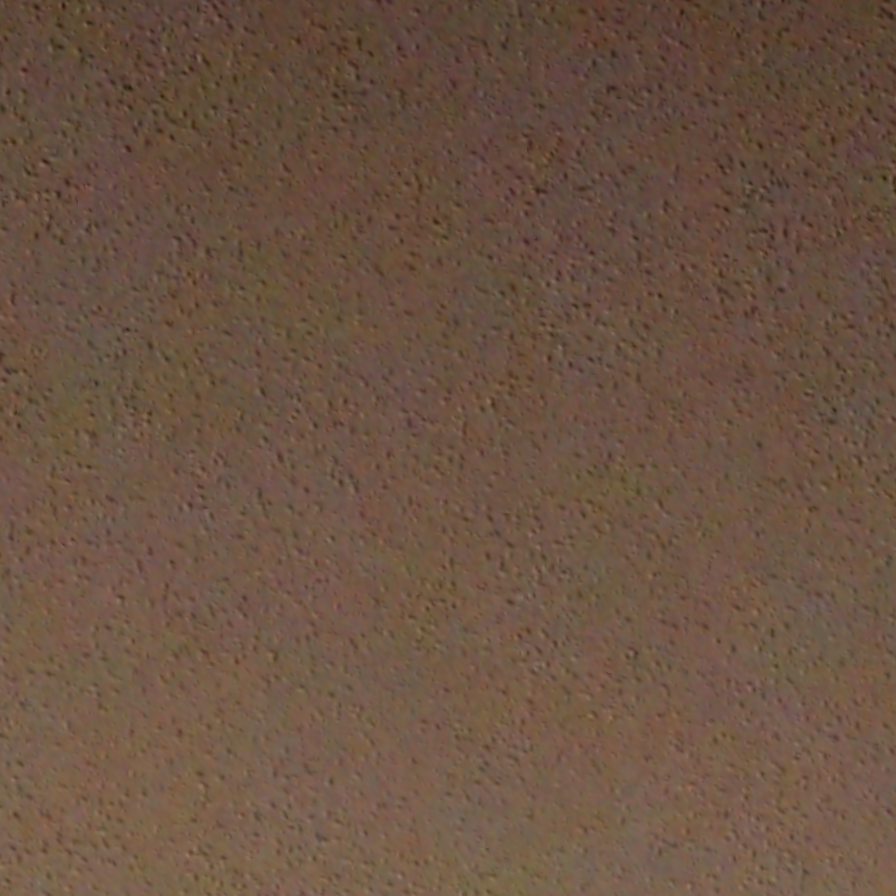
This texture is drawn by a WebGL 2 fragment shader. Its source:

```glsl
#version 300 es
precision highp float;
// Dim brown grainy surface: soft vertical shading, tinted mottling, slanted dark and light specks.
uniform vec2 u_resolution;
out vec4 fragColor;

// Integer hash giving three values in 0..1 for a cell and a seed.
vec3 hash3(vec2 cell, uint seed) {
    uvec3 v = uvec3(ivec3(ivec2(cell) + 4096, int(seed)));
    v = v * 1664525u + 1013904223u;
    v.x += v.y * v.z; v.y += v.z * v.x; v.z += v.x * v.y;
    v ^= v >> 16u;
    v.x += v.y * v.z; v.y += v.z * v.x; v.z += v.x * v.y;
    return vec3(v >> 8u) / 16777216.0;
}

// Three independent channels of smooth value noise, each in -1..1.
vec3 noise3(vec2 p, uint seed) {
    vec2 cell = floor(p), f = fract(p);
    f = f * f * (3.0 - 2.0 * f);
    vec3 low = mix(hash3(cell, seed), hash3(cell + vec2(1, 0), seed), f.x);
    vec3 high = mix(hash3(cell + vec2(0, 1), seed), hash3(cell + vec2(1, 1), seed), f.x);
    return mix(low, high, f.y) * 2.0 - 1.0;
}

mat2 rotation(float angle) {
    float c = cos(angle), s = sin(angle);
    return mat2(c, -s, s, c);
}

// Soft elongated blob: 1 at the centre, fading smoothly outward.
float blob(vec2 p, vec2 radius) {
    vec2 q = p / radius;
    return exp(-dot(q, q));
}

// Scattered specks, each a dark core with a paler flank.
float specks(vec2 p, float density, uint seed) {
    vec2 cell = floor(p);
    float sum = 0.0;
    for (int y = -1; y <= 1; y++) {
        for (int x = -1; x <= 1; x++) {
            vec2 id = cell + vec2(x, y);
            vec3 place = hash3(id, seed);
            vec3 kind = hash3(id, seed + 1u);
            float present = step(place.z, density);
            vec2 d = rotation(-0.95 + (kind.x - 0.5) * 1.3) * (p - id - place.xy);
            vec2 radius = vec2(0.36, 0.20) * mix(0.7, 1.15, kind.y);
            float dark = blob(d, radius) * mix(0.35, 1.0, kind.z);
            float light = blob(d + vec2(0.08, 0.42), radius) * mix(0.65, 0.1, kind.y);
            sum += present * (light - dark);
        }
    }
    return sum;
}

// Base brown, darkest toward the upper right.
vec3 shading(vec2 uv) {
    float t = clamp(1.04 - uv.y - 0.14 * (uv.x - 0.5), 0.0, 1.0);
    vec3 dark = vec3(0.335, 0.245, 0.195);
    vec3 pale = vec3(0.475, 0.375, 0.300);
    return mix(dark, pale, pow(t, 0.85));
}

// Red-green and blue-yellow drift at several scales.
vec3 mottling(vec2 uv) {
    vec3 drift = noise3(uv * 9.0, 11u) * 0.45
               + noise3(uv * 24.0, 12u) * 0.50
               + noise3(uv * 65.0, 13u) * 0.45;
    return drift.x * vec3(0.020, -0.012, 0.004)
         + drift.y * vec3(-0.002, -0.003, 0.032)
         + drift.z * 0.008;
}

// Fine slanted grain in brightness.
float fineGrain(vec2 uv) {
    vec2 p = rotation(-0.95) * uv;
    return noise3(p * vec2(120.0, 190.0), 21u).x * 0.6
         + noise3(p * vec2(190.0, 280.0), 22u).y * 0.4;
}

void main() {
    vec2 uv = gl_FragCoord.xy / u_resolution;

    // Grain strength varies in patches and weakens toward the bottom.
    float patches = noise3(uv * 13.0, 31u).x;
    float strength = mix(0.80, 1.08, uv.y) * (1.0 + 0.25 * patches);

    float relief = specks(uv * 78.0, 0.40 + 0.14 * patches, 41u) * 0.125
                 + specks(uv * 118.0 + 7.3, 0.36, 51u) * 0.070
                 + fineGrain(uv) * 0.034;

    vec3 color = shading(uv) + mottling(uv) + 0.012;
    color += relief * strength * vec3(1.0, 0.96, 0.92);

    // Small tinted flecks.
    vec3 fleck = noise3(uv * 115.0, 61u);
    color += (fleck - dot(fleck, vec3(0.333))) * vec3(0.020, 0.014, 0.022);

    fragColor = vec4(clamp(color, 0.0, 1.0), 1.0);
}
```
